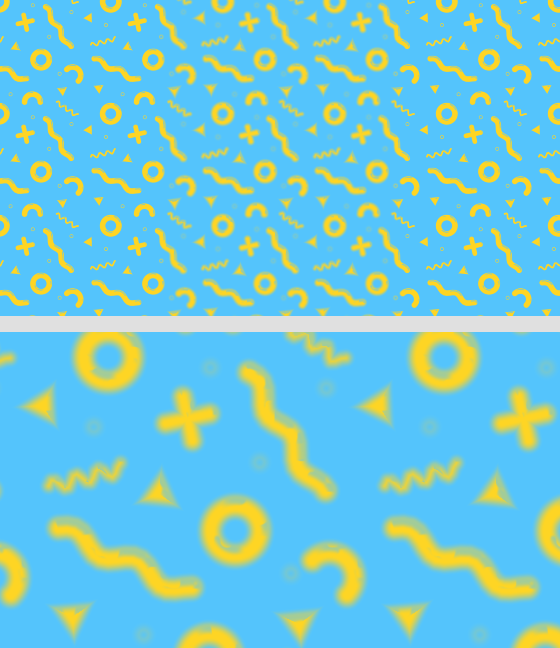
Top: the whole. Bottom: its middle third, enlarged.
Reproduce this pattern procedurally as a Shadertoy shader.

```glsl
// Confetti wallpaper: yellow rings, squiggles, arcs, crosses and triangles on sky blue.
// One square tile of distance functions repeats five times across the canvas;
// a central vertical band softens into a glow, and broken glints mark the lit edges.

const float WIDTH = 768.0;          // design units across the canvas
const float TILE = WIDTH / 5.0;
const float TAU = 6.2831853;
const vec3 SKY = vec3(0.33, 0.77, 0.99);
const vec3 YELLOW = vec3(0.995, 0.835, 0.14);
const vec2 LIGHT = vec2(0.6, -0.8); // y points down

float hash(vec2 p) {
    return fract(sin(dot(p, vec2(12.9898, 78.233))) * 43758.5453);
}

// Value noise that wraps after the given number of cells
float noise(vec2 p, float period) {
    vec2 i = floor(p), f = fract(p);
    f = f * f * (3.0 - 2.0 * f);
    vec2 a = mod(i, period), b = mod(i + 1.0, period);
    return mix(mix(hash(a), hash(vec2(b.x, a.y)), f.x),
               mix(hash(vec2(a.x, b.y)), hash(b), f.x), f.y);
}

// Offset from a centre to the nearest of its repeats
vec2 around(vec2 p, vec2 centre) {
    return mod(p - centre + 0.5 * TILE, TILE) - 0.5 * TILE;
}

float segment(vec2 p, vec2 a, vec2 b) {
    vec2 pa = p - a, ba = b - a;
    return length(pa - ba * clamp(dot(pa, ba) / dot(ba, ba), 0.0, 1.0));
}

float ring(vec2 p, float radius) {
    return abs(length(p) - radius);
}

// Half circle with its crown towards dir
float arc(vec2 p, vec2 dir, float radius) {
    vec2 q = vec2(abs(dot(p, vec2(-dir.y, dir.x))), dot(p, dir));
    return q.y > 0.0 ? ring(q, radius) : length(q - vec2(radius, 0.0));
}

float triangle(vec2 p, vec2 tip, float inradius) {
    tip = normalize(tip);
    float along = dot(p, tip), across = abs(dot(p, vec2(-tip.y, tip.x)));
    return max(-along, 0.5 * along + 0.866 * across) - inradius;
}

float cross4(vec2 p, vec2 arm) {
    vec2 other = vec2(-arm.y, arm.x);
    return min(segment(p, -arm, arm), segment(p, -other, other));
}

vec2 wavePoint(float t, vec2 halfSpan, float amp, float cycles) {
    vec2 n = normalize(vec2(-halfSpan.y, halfSpan.x));
    return halfSpan * (2.0 * t - 1.0) - n * amp * cos(TAU * (t * cycles - 0.22));
}

float wave(vec2 p, vec2 halfSpan, float amp, float cycles) {
    const int STEPS = 20;
    float d = 1e3;
    vec2 a = wavePoint(0.0, halfSpan, amp, cycles);
    for (int i = 1; i <= STEPS; i++) {
        vec2 b = wavePoint(float(i) / float(STEPS), halfSpan, amp, cycles);
        d = min(d, segment(p, a, b));
        a = b;
    }
    return d;
}

// All the solid shapes of a tile
float confetti(vec2 p) {
    float thick = min(ring(around(p, vec2(151.9, 2.4)), 11.2),
                      ring(around(p, vec2(56.4, 81.8)), 11.2));
    thick = min(thick, arc(around(p, vec2(99.5, 103.2)), vec2(0.707, -0.707), 11.2));
    thick = min(thick, arc(around(p, vec2(44.5, 140.0)), vec2(0.0, -1.0), 10.8));
    thick = min(thick, wave(around(p, vec2(78.8, 37.2)), vec2(16.6, 27.6), 2.7, 2.25));
    thick = min(thick, wave(around(p, vec2(5.4, 95.5)), vec2(30.0, 14.4), 3.3, 2.1));
    float d = min(thick - 3.8, cross4(around(p, vec2(34.6, 30.5)), vec2(10.0, -2.2)) - 3.2);

    float thin = min(wave(around(p, vec2(141.5, 57.5)), vec2(16.7, -4.2), 2.7, 3.2),
                     wave(around(p, vec2(91.5, 149.3)), vec2(14.0, 9.2), 2.6, 3.2));
    d = min(d, thin - 1.2);

    d = min(d, triangle(around(p, vec2(122.0, 24.6)), vec2(-1.0, 0.05), 3.8));
    d = min(d, triangle(around(p, vec2(21.5, 64.5)), vec2(0.1, -1.0), 3.8));
    d = min(d, triangle(around(p, vec2(135.5, 121.0)), vec2(0.08, 1.0), 3.8));
    return min(d, triangle(around(p, vec2(85.5, 124.2)), vec2(0.1, 1.0), 3.8));
}

// Small outlined bubbles
float bubbles(vec2 p) {
    vec2 centres[6] = vec2[6](vec2(45.0, 7.2), vec2(145.3, 34.3), vec2(67.5, 50.5),
                              vec2(81.8, 101.2), vec2(98.0, 16.6), vec2(14.5, 129.3));
    float d = 1e3;
    for (int i = 0; i < 6; i++) d = min(d, ring(around(p, centres[i]), 2.2));
    return d - 0.45;
}

void mainImage(out vec4 fragColor, in vec2 fragCoord) {
    float unit = WIDTH / iResolution.x;
    vec2 p = vec2(fragCoord.x, iResolution.y - fragCoord.y) * unit;
    float aa = 0.6 * unit;

    // Softness of the central band
    float blur = 1.0 - smoothstep(135.0, 178.0, abs(p.x - 0.5 * WIDTH));
    float d = confetti(p);
    float inner = mix(-aa, -2.6, blur), outer = mix(aa, 3.6, blur);
    float body = 1.0 - smoothstep(inner, outer, d);
    float bubble = 1.0 - smoothstep(inner, outer, bubbles(p));

    // Broken glints just inside the edges that face the light
    float facing = smoothstep(0.35, 0.8, confetti(p + LIGHT) - d);
    float broken = smoothstep(0.42, 0.6, noise(p * 32.0 / TILE, 32.0));
    float band = 1.0 - smoothstep(0.2, mix(0.5 + aa, 2.8, blur), abs(d + 1.4));
    float glint = facing * broken * band * mix(0.6, 0.45, blur);

    float cover = max(body * (1.0 - glint), bubble * mix(0.75, 0.25, blur));
    fragColor = vec4(mix(SKY, YELLOW, cover), 1.0);
}
```
